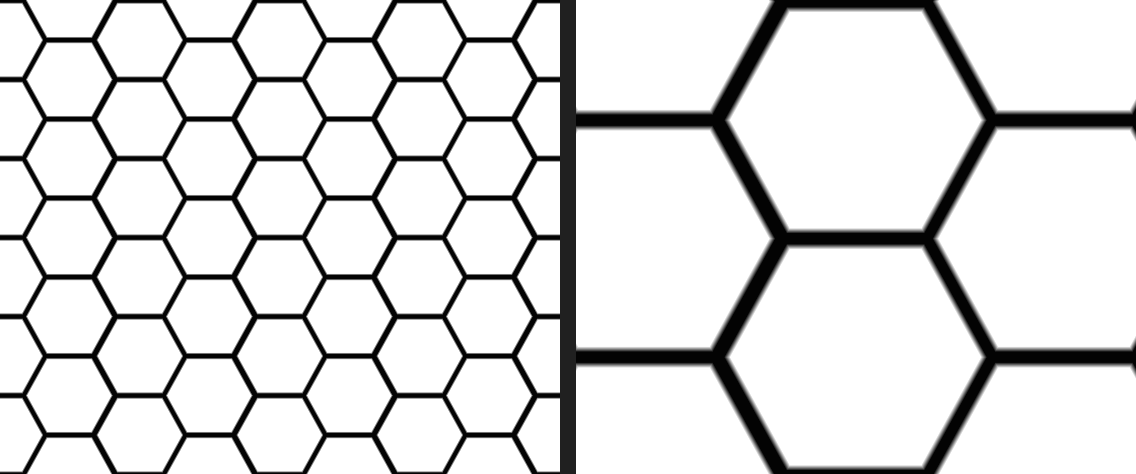
Left: the whole. Right: its middle third, enlarged.
Write a WebGL 1 fragment shader that draws this pattern.

```glsl
precision highp float;
// Black honeycomb outline on white: flat-topped hexagons in staggered columns.
// Each repeat holds two hexagons; mirror folding reduces it to three segments,
// and the slants right of each even column are finer than those on its left.

uniform vec2 u_resolution;

// Lengths are in units of one repeat's width.
const vec2 REPEATS = vec2(4.0, 6.0);
const vec2 CANVAS = vec2(4.0, 3.3906);      // canvas size
const vec2 OFFSET = vec2(-0.003, -0.004);   // shift of the whole grid
const float FLAT_HALF = 0.172;              // half of a horizontal side
const float FLAT_WIDTH = 0.038;
const float FINE_WIDTH = 0.0355;
const float BOLD_WIDTH = 0.0425;
const float SOFTNESS = 0.0066;              // half of the blurred edge
const vec3 PAPER = vec3(1.0);
const vec3 INK = vec3(0.01);

float segmentDistance(vec2 p, vec2 a, vec2 b) {
  vec2 pa = p - a;
  vec2 ba = b - a;
  return length(pa - ba * clamp(dot(pa, ba) / dot(ba, ba), 0.0, 1.0));
}

// Signed distance to the honeycomb lines, negative inside the ink
float honeycomb(vec2 p) {
  vec2 cell = CANVAS / REPEATS;
  vec2 local = (fract(p / cell + 0.5) - 0.5) * cell;
  vec2 q = abs(local);

  float halfHeight = 0.5 * cell.y;
  vec2 lowCorner = vec2(FLAT_HALF, 0.0);
  vec2 highCorner = vec2(0.5 - FLAT_HALF, halfHeight);

  float evenSide = segmentDistance(q, vec2(0.0), lowCorner);
  float oddSide = segmentDistance(q, highCorner, vec2(0.5, halfHeight));
  float slant = segmentDistance(q, lowCorner, highCorner);
  float slantWidth = local.x > 0.0 ? FINE_WIDTH : BOLD_WIDTH;

  return min(min(evenSide, oddSide) - 0.5 * FLAT_WIDTH,
             slant - 0.5 * slantWidth);
}

void main() {
  vec2 p = gl_FragCoord.xy / u_resolution * CANVAS - OFFSET;
  float pixel = CANVAS.x / u_resolution.x;
  float edge = max(SOFTNESS, 0.5 * pixel);
  float ink = clamp(0.5 - 0.5 * honeycomb(p) / edge, 0.0, 1.0);
  gl_FragColor = vec4(mix(PAPER, INK, ink), 1.0);
}
```
